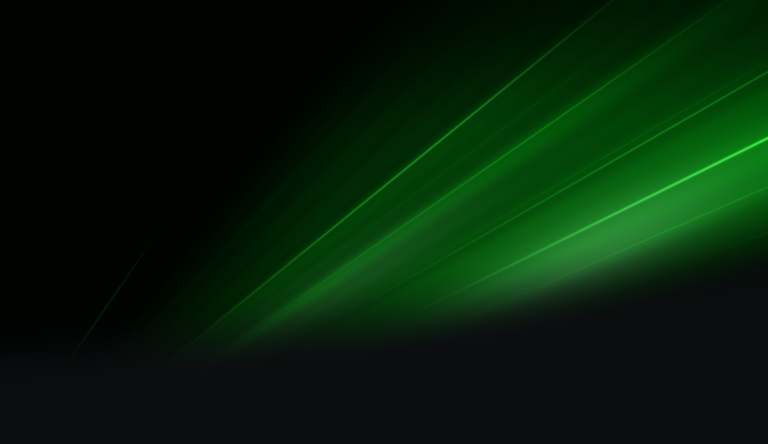
This background is drawn by a Shadertoy shader. Its source:

```glsl
// Fan of green light rays sweeping up to the right over a dark floor.

const float ASPECT = 1.73;
const vec2 PIVOT = vec2(-0.135, -0.234);    // where all rays converge
const vec3 NIGHT = vec3(0.0, 0.008, 0.0);
const vec3 FLOOR = vec3(0.046, 0.050, 0.063);
const vec3 GREEN = vec3(0.018, 1.0, 0.10);
const vec3 MIST = vec3(0.16, 0.10, 0.17);

// Thin rays: slope, strength, x where the ray appears, x where it ends
const int RAY_COUNT = 10;
const vec4 RAYS[RAY_COUNT] = vec4[](
    vec4(0.814, 0.28, 0.25, 1.65), vec4(0.695, 0.15, 0.45, 2.00),
    vec4(0.575, 0.20, 0.65, 2.60), vec4(0.588, 0.05, 0.80, 2.00),
    vec4(0.495, 0.50, 0.80, 3.00), vec4(0.436, 0.08, 0.75, 2.60),
    vec4(0.381, 0.05, 1.20, 2.60), vec4(1.450, 0.09, 0.08, 0.38),
    vec4(1.050, 0.02, 0.22, 1.00), vec4(0.745, 0.03, 0.40, 1.80));

// Sheet of light with a firm upper edge and a soft decay below it
float sheet(float slope, float edge, float decay) {
    float below = edge - slope;
    return smoothstep(-0.022, 0.022, below) * exp(-max(below, 0.0) / decay);
}

// Soft band of light centered on a slope
float band(float slope, float center, float width) {
    float d = (slope - center) / width;
    return exp(-d * d);
}

// Elongated soft glow lying along a slope
float glow(vec2 p, vec2 center, float slope, vec2 size) {
    vec2 dir = normalize(vec2(1.0, slope));
    vec2 d = p - center;
    vec2 q = vec2(dot(d, dir), dot(d, vec2(-dir.y, dir.x))) / size;
    return exp(-dot(q, q));
}

// Fine brightness variation across the fan
float streaks(float slope) {
    return 1.0 + 0.05 * sin(slope * 73.0 + 0.6) + 0.03 * sin(slope * 161.0 + 1.0);
}

// Broad green sheets, indexed by slope and faded along their length
float beams(vec2 p, float slope) {
    float g = 0.15 * smoothstep(1.30, 0.82, slope);
    g += 0.08 * sheet(slope, 0.814, 0.05);
    g += 0.07 * band(slope, 0.735, 0.05);
    g += 0.21 * sheet(slope, 0.695, 0.09);
    g += 0.20 * smoothstep(0.64, 0.50, slope);
    g += 0.12 * sheet(slope, 0.495, 0.06);
    g *= smoothstep(0.28, 0.47, slope);
    float reach = 0.80 + 0.70 * smoothstep(0.70, 0.45, slope);
    return g * streaks(slope) * smoothstep(-0.05, reach, p.x);
}

// One thin ray with a crisp core and a faint halo
vec3 thinRay(vec2 p, float slope, vec4 ray) {
    float dist = abs(slope - ray.x) * (p.x - PIVOT.x) * inversesqrt(1.0 + ray.x * ray.x);
    float width = 0.0016 + 0.0035 * ray.y;
    float core = exp(-dist * dist / (width * width));
    float halo = 0.22 * exp(-dist / (5.0 * width));
    float span = ray.w - ray.z;
    float along = smoothstep(ray.z, ray.z + 0.55 * span, p.x)
                * (1.0 - smoothstep(ray.w - 0.45 * span, ray.w, p.x));
    vec3 tint = mix(vec3(0.10, 1.0, 0.14), vec3(0.85, 0.9, 0.85), ray.y * core);
    return tint * ray.y * along * (core + halo);
}

void mainImage(out vec4 fragColor, in vec2 fragCoord) {
    vec2 p = fragCoord / iResolution.xy * vec2(ASPECT, 1.0);
    float slope = (p.y - PIVOT.y) / (p.x - PIVOT.x);

    // Floor with a gently rising soft horizon
    float height = p.y - (0.133 + 0.05 * p.x + 0.039 * p.x * p.x);
    vec3 color = mix(NIGHT, FLOOR, smoothstep(0.16, -0.03, height));

    // Light fades into the floor and toward the top
    float mask = smoothstep(-0.02, 0.15 + 0.03 * p.x, height);
    float topFade = 1.0 - 0.65 * smoothstep(0.65, 1.05, p.y);

    vec3 light = GREEN * beams(p, slope);
    for (int i = 0; i < RAY_COUNT; i++) {
        light += thinRay(p, slope, RAYS[i]);
    }
    color += light * mask * topFade;

    // Pale mist beneath the two strongest sheets
    float mist = glow(p, vec2(1.36, 0.45), 0.48, vec2(0.34, 0.085));
    mist += 0.45 * glow(p, vec2(0.82, 0.39), 0.66, vec2(0.32, 0.055));
    color += MIST * mist * smoothstep(-0.03, 0.14, height);

    fragColor = vec4(color, 1.0);
}
```
